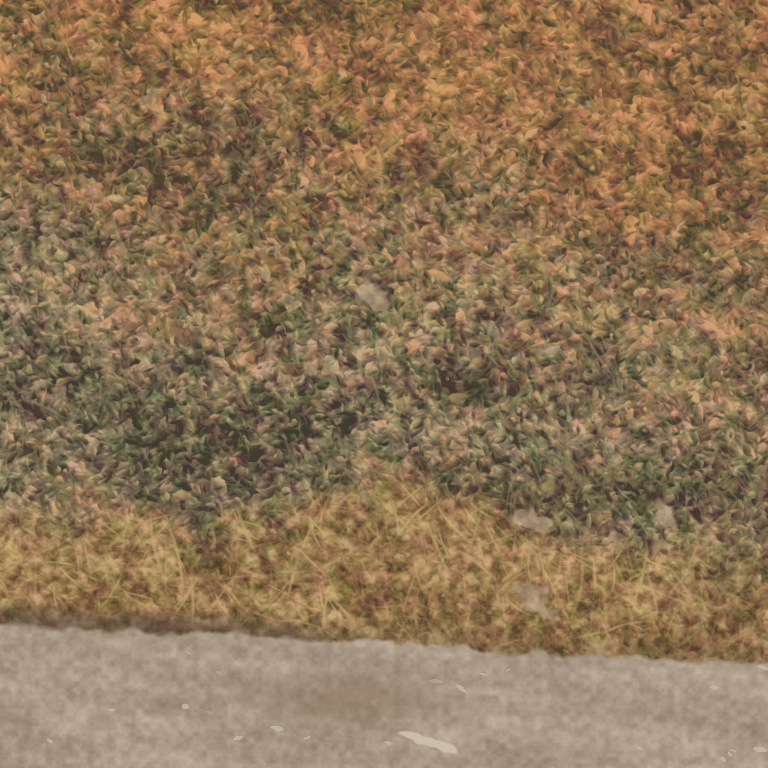
Give the GLSL for this texture, as a WebGL 2 fragment shader.

```glsl
#version 300 es
precision highp float;
// A littered hillside above a dirt road: rust leaves, grey scree, a straw verge.
// Scattered shards and blades build a tone field, coloured by blended palettes.

#define ROAD_LEFT .188
#define ROAD_SLOPE .052
#define VERGE_TOP .325
#define SHARD_SCALE 27.
#define SHARD_LAYERS 4
#define BLADE_SCALE 17.
#define SOFTNESS .0017
#define GRAIN .42
#define HOLLOW_DEPTH .3
#define CONTRAST 1.22

uniform vec2 u_resolution;
out vec4 fragColor;

float hash(vec2 p) { return fract(sin(dot(p, vec2(127.1, 311.7))) * 43758.5453); }

float noise(vec2 p) {
  vec2 i = floor(p), f = fract(p);
  f = f * f * (3. - 2. * f);
  return mix(mix(hash(i), hash(i + vec2(1, 0)), f.x),
             mix(hash(i + vec2(0, 1)), hash(i + 1.), f.x), f.y);
}

float fbm(vec2 p) {
  float sum = 0., amp = .53;
  for (int i = 0; i < 4; i++) {
    sum += amp * noise(p);
    p = p * 2.03 + 17.3;
    amp *= .5;
  }
  return sum;
}

vec2 turn(vec2 p, float a) { return mat2(cos(a), -sin(a), sin(a), cos(a)) * p; }

// Soft elliptical bump; area holds centre and radii
float bump(vec2 p, vec4 area) {
  vec2 q = (p - area.xy) / area.zw;
  return exp(-dot(q, q));
}

// Angular stone with a soft rim
float stone(vec2 p, vec4 area, float angle) {
  vec2 q = turn(p - area.xy, angle) / area.zw;
  q += .9 * (vec2(noise(p * 90.), noise(p * 90. + 9.)) - .5);
  return 1. - smoothstep(.7, 1.15, max(length(q), abs(q.x + q.y) * .8));
}

// Scattered tilted flakes: x = coverage, y = tone, z = hue
vec3 shards(vec2 uv, float scale, float seed) {
  vec2 p = uv * scale, cell = floor(p);
  vec3 found = vec3(0, .5, .5);
  for (int k = 0; k < 9; k++) {
    vec2 c = cell + vec2(k % 3 - 1, k / 3 - 1), id = c + seed;
    vec2 q = turn(p - c - vec2(hash(id), hash(id + 31.7)), (hash(id + 5.3) - .6) * 2.6);
    vec2 size = vec2(.3 + .32 * hash(id + 8.1), .14 + .19 * hash(id + 2.9));
    vec2 e = q / size;
    float d = (max(length(e), abs(e.x + e.y) * .9) - 1.) * size.y;
    float cover = 1. - smoothstep(-1., 1., d / (SOFTNESS * scale));
    found = mix(found, vec3(1, hash(id + 12.4) + .35 * e.y, hash(id + 19.6)), cover);
  }
  return found;
}

// Thin bent grass stems of random strength
float blades(vec2 uv, float scale, float lean, float seed) {
  vec2 p = uv * scale, cell = floor(p);
  float best = 0.;
  for (int k = 0; k < 9; k++) {
    vec2 c = cell + vec2(k % 3 - 1, k / 3 - 1), id = c + seed;
    vec2 q = turn(p - c - vec2(hash(id), hash(id + 3.1)), lean + (hash(id + 7.7) - .5) * 1.7);
    q.x += (hash(id + 4.2) - .5) * .4 * q.y * q.y;
    float line = 1. - smoothstep(.01, .03 + SOFTNESS * scale, abs(q.x));
    line *= 1. - smoothstep(.35, .95, abs(q.y));
    best = max(best, line * (.25 + .75 * hash(id + 6.6)));
  }
  return best;
}

vec3 ramp(vec3 dark, vec3 mid, vec3 light, float t) {
  return mix(mix(dark, mid, clamp(2. * t, 0., 1.)), light, clamp(2. * t - 1., 0., 1.2));
}

vec3 hillside(vec2 uv, float edge) {
  float patches = fbm(uv * 6.), clumps = fbm(uv * 19. + 5.), fine = fbm(uv * 85.);

  // Regions: leaves above, straw on the verge, scree between
  float top = VERGE_TOP + .055 * bump(uv, vec4(.53, .35, .13, .3))
            - .05 * smoothstep(.62, .85, uv.x) + .12 * (clumps - .5);
  float straw = 1. - smoothstep(top - .05, top + .05, uv.y);
  float leaf = smoothstep(.38, 1., uv.y + .25 * (uv.x - .4) + .35 * (patches - .5));

  // Shaded hollows
  float hollow = bump(uv, vec4(.19, .79, .14, .04)) + bump(uv, vec4(.93, .79, .1, .035))
    + bump(uv, vec4(.07, .49, .12, .04)) + bump(uv, vec4(.6, .5, .09, .03))
    + bump(uv, vec4(.29, .42, .13, .05)) + bump(uv, vec4(.82, .36, .2, .04))
    + bump(uv, vec4(.42, .99, .05, .02));

  // Tone from layered flakes
  float tone = fine, hue = .5, scale = SHARD_SCALE;
  for (int i = 0; i < SHARD_LAYERS; i++) {
    vec3 s = shards(uv + .004 * fine, scale, float(i) * 47.);
    float weight = s.x * mix(.72, .4, straw);
    tone = mix(tone, s.y, weight);
    hue = mix(hue, s.z, weight);
    scale *= 1.45;
  }
  tone = .55 + CONTRAST * (tone - .5) + GRAIN * (fine - .5) + .55 * (clumps - .5);
  tone -= HOLLOW_DEPTH * hollow * (.5 + clumps);
  leaf = clamp(leaf + 1.1 * (hue - .5) + .5 * (clumps - .5), 0., 1.);

  vec3 scree = ramp(vec3(.26, .22, .19), vec3(.46, .42, .32), vec3(.72, .62, .49), tone);
  vec3 rust = ramp(vec3(.34, .26, .19), vec3(.57, .41, .26), vec3(.79, .57, .38), tone);
  vec3 hay = ramp(vec3(.34, .25, .16), vec3(.56, .43, .27), vec3(.76, .62, .43), tone);
  vec3 col = mix(mix(scree, rust, leaf), hay, straw * .9);
  col += .07 * (fbm(uv * 60. + 70.) - .5) * vec3(1, -1, .6);

  // Green-grey stems on the slope, straw stems on the verge
  float stems = max(blades(uv, BLADE_SCALE * 1.3, .25, 11.), blades(uv, BLADE_SCALE * 1.9, .4, 61.));
  stems *= smoothstep(.3, .65, fbm(uv * 8. + 40.));
  col = mix(col, vec3(.57, .53, .39), .6 * stems * (1. - .6 * leaf));
  float dry = max(blades(uv, BLADE_SCALE, .6, 83.), blades(uv, BLADE_SCALE * 1.5, -.5, 29.));
  dry = max(dry, blades(uv, BLADE_SCALE * 2.1, .8, 53.));
  col = mix(col, vec3(.79, .67, .47), .7 * dry * straw * smoothstep(.2, .65, clumps));

  // Larger pale stones
  float rock = max(stone(uv, vec4(.69, .32, .027, .014), -.2), stone(uv, vec4(.866, .33, .014, .022), .3));
  rock = max(rock, stone(uv, vec4(.695, .218, .028, .018), -.6));
  rock = max(rock, stone(uv, vec4(.49, .613, .025, .015), -.5));
  col = mix(col, vec3(.68, .59, .48) + .3 * (fine - .5), .8 * rock);

  // Damp shadow at the foot of the bank
  float foot = (1. - smoothstep(.006, .034, uv.y - edge)) * (1. - .7 * smoothstep(.36, .48, uv.x));
  return mix(col, vec3(.38, .31, .25) + .25 * (fine - .5), .75 * foot);
}

vec3 road(vec2 uv) {
  float streaks = fbm(vec2(uv.x * 9., uv.y * 45. + uv.x * 6.)), grit = fbm(uv * 110.);
  vec3 col = vec3(.66, .597, .522) + .15 * (streaks - .5) + .18 * (grit - .5);
  col = mix(col, vec3(.55, .46, .37), .55 * bump(uv, vec4(.46, .09, .12, .025)));
  vec3 pebble = shards(uv * vec2(.8, 1.3), 55., 5.);
  col = mix(col, vec3(.8, .75, .68), .7 * pebble.x * smoothstep(.94, .97, pebble.z));
  return mix(col, vec3(.8, .74, .66), stone(uv, vec4(.562, .033, .045, .007), -.28));
}

void main() {
  vec2 uv = gl_FragCoord.xy / u_resolution;
  float edge = ROAD_LEFT - ROAD_SLOPE * uv.x + .018 * (fbm(uv * 30.) - .5);
  float bank = smoothstep(-.004, .004, uv.y - edge);
  fragColor = vec4(mix(road(uv), hillside(uv, edge), bank), 1);
}
```
